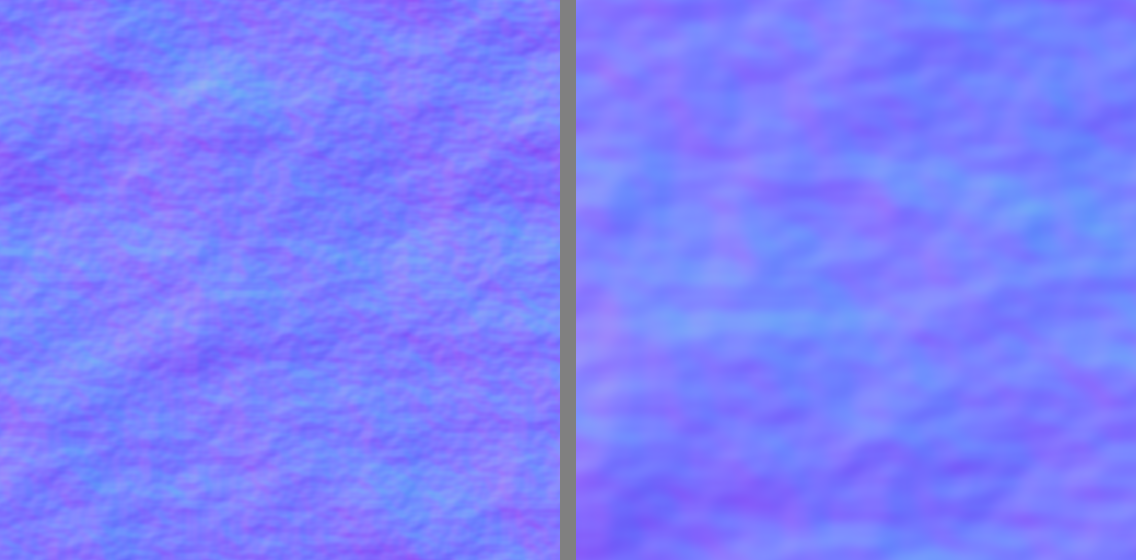
Left: the whole. Right: its middle third, enlarged.
Reproduce this texture map procedurally as a three.js fragment shader.

```glsl
// Tangent-space normal map of a softly crumpled, rough surface.
// Sums the analytic slopes of tiling gradient noise over several octaves,
// then packs the resulting unit normal into colour (green points down).

#define BASE_CELLS vec2(3.0, 4.0) // cells of the broadest octave
#define OCTAVES 5
#define GAIN 0.49                 // height ratio of one octave to the last
#define STRENGTH 0.29             // steepness of the relief
#define TILT vec2(-0.010, -0.004) // mean lean of the surface
#define SEED 7.0

varying vec2 vUv;

float hash(vec2 p) {
  return fract(sin(dot(p, vec2(127.1, 311.7))) * 43758.5453);
}

// Random unit gradient at a lattice point, wrapped so the map tiles
vec2 latticeGradient(vec2 cell, vec2 period, float seed) {
  float angle = 6.28319 * hash(mod(cell, period) + seed);
  return vec2(cos(angle), sin(angle));
}

// Derivative of gradient noise with respect to p
vec2 noiseSlope(vec2 p, vec2 period, float seed) {
  vec2 cell = floor(p);
  vec2 f = p - cell;
  vec2 u = f * f * f * (f * (f * 6.0 - 15.0) + 10.0);
  vec2 du = 30.0 * f * f * (f - 1.0) * (f - 1.0);

  vec2 g00 = latticeGradient(cell, period, seed);
  vec2 g10 = latticeGradient(cell + vec2(1.0, 0.0), period, seed);
  vec2 g01 = latticeGradient(cell + vec2(0.0, 1.0), period, seed);
  vec2 g11 = latticeGradient(cell + vec2(1.0, 1.0), period, seed);

  float h00 = dot(g00, f);
  float h10 = dot(g10, f - vec2(1.0, 0.0));
  float h01 = dot(g01, f - vec2(0.0, 1.0));
  float h11 = dot(g11, f - vec2(1.0, 1.0));

  vec2 blended = mix(mix(g00, g10, u.x), mix(g01, g11, u.x), u.y);
  vec2 rise = vec2(mix(h10 - h00, h11 - h01, u.y),
                   mix(h01 - h00, h11 - h10, u.x));
  return blended + du * rise;
}

// Slope of the whole height field, by the chain rule per octave
vec2 surfaceSlope(vec2 uv) {
  vec2 slope = vec2(0.0);
  vec2 cells = BASE_CELLS;
  float height = 1.0;
  for (int i = 0; i < OCTAVES; i++) {
    float seed = SEED + 17.0 * float(i);
    vec2 shift = vec2(hash(vec2(seed, 1.0)), hash(vec2(seed, 2.0)));
    slope += height * cells * noiseSlope(uv * cells + shift, cells, seed);
    cells *= 2.0;
    height *= GAIN;
  }
  return slope / BASE_CELLS.y;
}

void main() {
  vec2 slope = surfaceSlope(vUv) * STRENGTH * 0.25;
  vec3 normal = normalize(vec3(vec2(-slope.x, slope.y) + TILT, 1.0));
  gl_FragColor = vec4(normal * 0.5 + 0.5, 1.0);
}
```
